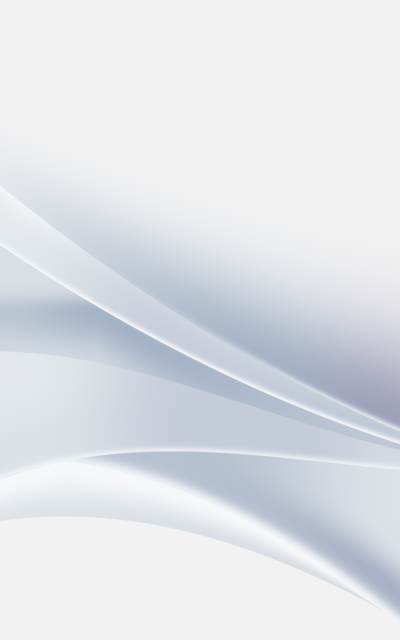
Reproduce this background procedurally as a Shadertoy shader.

```glsl
#define PAPER vec3(0.949, 0.949, 0.950)
#define WHITE vec3(0.965, 0.970, 0.975)
#define MIST vec3(0.890, 0.907, 0.920)
#define SILVER vec3(0.770, 0.800, 0.850)
#define STEEL vec3(0.640, 0.700, 0.775)
#define MAUVE vec3(0.620, 0.620, 0.725)
#define RIM_WIDTH 0.007
#define GLOW_WIDTH 0.014

// Cubic curve giving the depth of an edge below the top of the canvas
float edge(float x, float start, float a, float b, float c) {
    return start + x * (a + x * (b + x * c));
}

// Bell-shaped falloff around zero
float bell(float d, float width) {
    d /= width;
    return exp(-d * d);
}

// Antialiased coverage of everything below an edge
float below(float d) {
    float px = 0.8 / iResolution.y;
    return smoothstep(-px, px, d);
}

// Shadow fading upward from the first ribbon
vec3 upperHaze(float x, float d) {
    vec3 shade = mix(STEEL, MAUVE, smoothstep(0.65, 1.0, x));
    float strength = smoothstep(-0.25, 0.72, x);
    vec3 col = mix(PAPER, shade, strength * bell(min(d, 0.0), 0.07 + 0.08 * x));
    float rim = smoothstep(0.2, 1.0, x) * bell(d, RIM_WIDTH);
    return mix(col, WHITE, 0.8 * rim);
}

// Narrow ribbon between the two long diagonals
vec3 ribbon(float x, float top, float bottom) {
    vec3 col = mix(MIST, SILVER, smoothstep(0.0, 0.45, x));
    col = mix(col, STEEL, 0.55 * smoothstep(0.45, 1.0, x));
    float sheen = exp(-top / 0.03) * mix(0.9, 0.25, smoothstep(0.0, 0.3, x));
    col = mix(col, WHITE, sheen);
    return mix(col, WHITE, 0.95 * bell(bottom, RIM_WIDTH));
}

// Fold in the shadow of the ribbon
vec3 shadowFold(float x, float t, float ribbonEdge) {
    float d = t - max(0.487, ribbonEdge + 0.008);
    float width = d < 0.0 ? 0.025 : 0.055;
    float strength = mix(0.55, 1.0, smoothstep(0.0, 0.28, x));
    strength *= 1.0 - 0.8 * smoothstep(0.35, 1.0, x);
    vec3 base = mix(vec3(0.855, 0.875, 0.898), SILVER, smoothstep(0.1, 0.6, x));
    return mix(base, STEEL, strength * bell(d, width));
}

// Broad pale sheet
vec3 sheet(float x, float bottom) {
    vec3 col = mix(MIST, SILVER, smoothstep(0.08, 0.5, x));
    col = mix(col, MIST, 0.5 * smoothstep(0.75, 1.0, x));
    col = mix(col, SILVER, 0.25 * bell(bottom + 0.04, 0.05) * (1.0 - x));
    return mix(col, WHITE, 0.75 * bell(bottom, RIM_WIDTH));
}

// Wedge that widens to the right, darker beside its lower rim
vec3 wedge(float x, float bottom) {
    vec3 col = mix(mix(STEEL, SILVER, 0.6), MIST, 0.85 * smoothstep(0.5, 1.0, x));
    vec3 shade = mix(STEEL, MAUVE, 0.4 * x);
    float offset = 0.015 + 0.03 * x;
    float strength = 0.9 * smoothstep(0.35, 1.0, x);
    col = mix(col, shade, strength * bell(bottom + offset, 0.042));
    return mix(col, WHITE, 0.85 * bell(bottom, GLOW_WIDTH));
}

void mainImage(out vec4 fragColor, in vec2 fragCoord) {
    vec2 uv = fragCoord / iResolution.xy;
    float x = uv.x;
    float t = 1.0 - uv.y;

    // Edges from top to bottom
    float ribbonTop = edge(x, 0.290, 0.505, -0.121, 0.0);
    float ribbonBottom = edge(x, 0.383, 0.421, -0.110, 0.0);
    float foldBottom = edge(x, 0.549, 0.010, 0.296, -0.152);
    float sheetBottom = edge(x, 0.749, -0.230, 0.361, -0.146);
    float wedgeBottom = edge(x, 0.713, 0.0, 0.262, 0.0);
    float archTop = max(sheetBottom, wedgeBottom);
    float archBottom = max(edge(x, 0.814, -0.089, 0.287, -0.043), archTop);

    // Layers, each covering the one above it
    vec3 col = upperHaze(x, t - ribbonTop);
    col = mix(col, ribbon(x, max(t - ribbonTop, 0.0), t - ribbonBottom), below(t - ribbonTop));
    col = mix(col, shadowFold(x, t, ribbonBottom), below(t - ribbonBottom));
    col = mix(col, sheet(x, t - sheetBottom), below(t - foldBottom));
    col = mix(col, wedge(x, t - wedgeBottom), below(t - sheetBottom));

    // White arch with a cool lower lip
    float depth = (t - archTop) / max(archBottom - archTop, 0.001);
    vec3 lip = mix(MIST, SILVER, 0.15 + 0.3 * x);
    vec3 arch = mix(WHITE, lip, smoothstep(0.1, 1.0, depth));
    col = mix(col, arch, below(t - archTop));
    col = mix(col, PAPER, below(t - archBottom));

    fragColor = vec4(col, 1.0);
}
```
